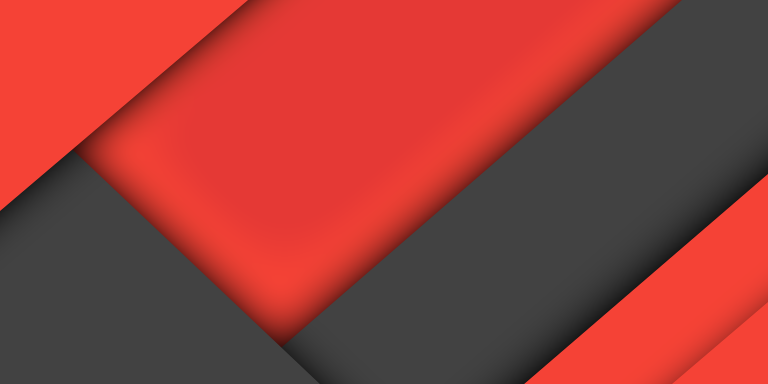
Reproduce this background procedurally as a WebGL 1 fragment shader.

```glsl
precision mediump float;
// Layered diagonal paper panels in red and charcoal with soft drop shadows.

uniform vec2 u_resolution;

const vec3 BRIGHT_RED = vec3(0.96, 0.26, 0.21);
const vec3 DEEP_RED = vec3(0.897, 0.222, 0.208);
const vec3 CHARCOAL = vec3(0.258);

// Signed distance to the line from a to b, positive on its left side.
float lineSide(vec2 p, vec2 a, vec2 b) {
  vec2 along = normalize(b - a);
  return dot(p - a, vec2(-along.y, along.x));
}

// Lays a panel (inside > 0) over the base, darkening the base near its edge.
vec3 layPanel(vec3 base, vec3 panel, float inside, float strength, float reach) {
  float pixel = 1.0 / u_resolution.y;
  float fade = 1.0 - clamp(-inside / reach, 0.0, 1.0);
  vec3 shaded = base * (1.0 - strength * fade * fade * fade);
  return mix(shaded, panel, smoothstep(-0.6 * pixel, 0.6 * pixel, inside));
}

// Smooth minimum of three distances, rounding the corners between them.
float roundedMin(vec3 d, float softness) {
  vec3 e = exp(-d / softness);
  return -softness * log(e.x + e.y + e.z);
}

void main() {
  vec2 p = gl_FragCoord.xy / u_resolution.y;

  // Panel edges, each positive inside its own panel.
  float topLeft = lineSide(p, vec2(0.0, 0.4505), vec2(0.646, 1.0));
  float lowerLeft = lineSide(p, vec2(0.833, 0.0), vec2(0.19, 0.609));
  float rightBand = lineSide(p, vec2(1.776, 1.0), vec2(0.734, 0.096));
  float redBand = lineSide(p, vec2(2.0, 0.547), vec2(1.365, 0.0));
  float cornerBand = lineSide(p, vec2(2.0, 0.2135), vec2(1.75, 0.0));

  // Recessed center with a deeper red heart.
  vec3 insets = max(vec3(0.07 - topLeft, -lowerLeft, -rightBand), 0.0);
  float heart = smoothstep(0.06, 0.2, roundedMin(insets, 0.08));
  vec3 color = mix(BRIGHT_RED, DEEP_RED, heart);

  // Stack the panels from back to front.
  color = layPanel(color, CHARCOAL, rightBand, 0.53, 0.16);
  color = layPanel(color, BRIGHT_RED, redBand, 0.65, 0.17);
  color = layPanel(color, BRIGHT_RED, cornerBand, 0.24, 0.11);
  color = layPanel(color, CHARCOAL, lowerLeft, 0.5, 0.15);
  color = layPanel(color, BRIGHT_RED, topLeft, 0.55, 0.15);

  gl_FragColor = vec4(color, 1.0);
}
```
